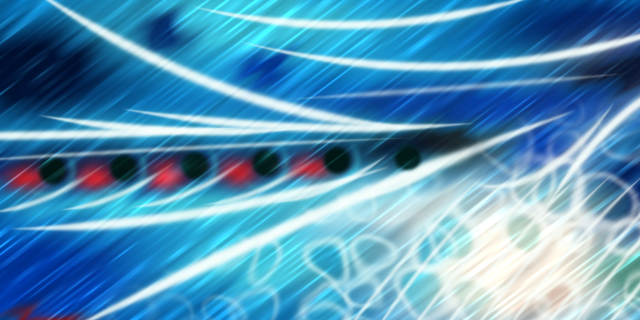
A WebGL 2 fragment shader for this background:

```glsl
#version 300 es
precision highp float;

#define STREAK_DIR vec2(.8, .6)
#define STREAK_FREQ 110.
#define STREAK_GAIN .6
#define SMEAR .09
#define WEB_SCALE 6.5
#define WEB_GAIN .9
#define EYE_PITCH .222
#define EYE_RADIUS .045
#define HALO_GAIN .6
#define CORE_GAIN 2.4

uniform vec2 u_resolution;
out vec4 fragColor;

const vec3 NAVY = vec3(0, .06, .19), DEEP = vec3(0, .2, .6);
const vec3 BLUE = vec3(.02, .46, .74), CYAN = vec3(.22, .74, .83);
const vec3 PALE = vec3(.8, .92, .97), WHITE = vec3(.97, 1, .99);
const vec3 CREAM = vec3(.97, .93, .87), RED = vec3(.78, .12, .17);
const vec3 PUPIL = vec3(0, .09, .08), GREEN = vec3(.3, .6, .54);
const vec3 RUST = vec3(.7, .43, .36);

vec2 p, q;   // plain and brushed position
vec3 col;    // painted colour
vec2 light;  // x = white core, y = cyan halo

float hash(vec2 v) {
  vec3 h = fract(v.xyx * .1031);
  h += dot(h, h.yzx + 33.33);
  return fract((h.x + h.y) * h.z);
}

float noise(vec2 v) {
  vec2 i = floor(v), f = fract(v);
  f = f * f * (3. - 2. * f);
  return mix(mix(hash(i), hash(i + vec2(1, 0)), f.x),
             mix(hash(i + vec2(0, 1)), hash(i + vec2(1, 1)), f.x), f.y);
}

// Soft ellipse: center in xy, radius in zw
float blob(vec2 v, vec4 e) {
  v = (v - e.xy) / e.zw;
  return exp(-dot(v, v));
}

void wash(vec4 e, vec3 tint) {
  col = mix(col, tint, min(1., 1.3 * blob(q, e)));
}

// Tapered parabola between the ends xy and zw, through midY halfway
void strand(vec4 ends, float midY, float width, float gain) {
  float span = ends.z - ends.x, t = (p.x - ends.x) / span;
  float bend = 2. * midY - .5 * (ends.y + ends.w);
  float y = mix(mix(ends.y, bend, t), mix(bend, ends.w, t), t);
  float slope = 2. * mix(bend - ends.y, ends.w - bend, t) / span;
  float fade = smoothstep(0., .3, t) * (1. - smoothstep(.7, 1., t));
  float d = abs(p.y - y) * inversesqrt(1. + slope * slope);
  d /= width * (.3 + .7 * fade);
  light += gain * sqrt(fade) * vec2(exp(-d * d * 1.7), exp(-d / 2.5));
}

// Overlapping rings on a jittered grid: x = line, y = inside, z = id
vec3 rings(vec2 v) {
  vec3 web = vec3(0);
  for (int k = 0; k < 9; k++) {
    vec2 c = floor(v) + vec2(k % 3 - 1, k / 3 - 1);
    float id = hash(c + 19.);
    float d = length(c + .15 + .7 * vec2(hash(c), hash(c + 57.)) - v) - .28 - .25 * id;
    float inside = 1. - smoothstep(-.22, 0., d);
    web.x += exp(-d * d * 160.);
    if (inside > web.y) web.yz = vec2(inside, id);
  }
  return web;
}

void main() {
  p = gl_FragCoord.xy / u_resolution * vec2(2, 1);
  vec2 s = vec2(dot(p, STREAK_DIR), dot(p, vec2(-STREAK_DIR.y, STREAK_DIR.x)));
  float brush = noise(s * vec2(3, STREAK_FREQ * .35));
  q = p + STREAK_DIR * SMEAR * (brush - .5);
  light = vec2(0);

  // Broad colour fields
  col = BLUE;
  wash(vec4(.75, .94, .42, .12), CYAN);
  wash(vec4(.1, .77, .29, .14), NAVY);
  wash(vec4(.52, .9, .08, .06), DEEP * .6);
  wash(vec4(.83, .78, .07, .06), DEEP);
  wash(vec4(1.9, .9, .36, .11), DEEP * .7);
  wash(vec4(1.45, .67, .65, .07), DEEP);
  wash(vec4(1.95, .77, .2, .06), NAVY);
  wash(vec4(.1, .12, .4, .17), DEEP);
  wash(vec4(.62, .36, .48, .05), CYAN);
  wash(vec4(.45, .49, .75, .065), DEEP * .6);
  wash(vec4(.88, .2, .3, .12), CYAN);
  wash(vec4(1.27, .35, .28, .09), PALE);
  wash(vec4(1.36, .54, .26, .065), NAVY * .2);
  wash(vec4(1.62, .17, .42, .25), CREAM);
  wash(vec4(1.7, .55, .13, .07), DEEP);
  wash(vec4(2, .4, .14, .14), DEEP * .6);
  wash(vec4(1.96, .14, .1, .09), GREEN);
  wash(vec4(.14, 0, .12, .025), RED * .6);

  // Row of dark eyes with red corners and pale rims
  float shade = .8 * blob(p, vec4(1.36, .55, .2, .035));
  for (int i = 0; i < 6; i++) {
    vec2 eye = vec2(.165, .466) + float(i) * vec2(EYE_PITCH, .008), e = p - eye;
    vec2 soft = mix(p, q, .4);
    float lit = i < 5 ? 1. : 0.;
    float pupil = 1. - smoothstep(.65, 1.2, length(e) / EYE_RADIUS);
    float corner = lit * blob(soft, vec4(eye - vec2(.085, .028), .06, .042));
    col = mix(col, NAVY, .9 * blob(soft, vec4(eye + vec2(-.02, .015), .09, .06)));
    col = mix(mix(col, RED, corner), PUPIL, pupil);
    shade = max(shade, max(.95 * pupil, .75 * corner));
    float rim = (length(e + vec2(.015, 0)) - .078) / .012;
    light.y += .9 * lit * exp(-rim * rim) * smoothstep(-.05, .08, e.x - e.y);
    strand(vec4(eye - vec2(.2, .13), eye + vec2(.16, .02)), eye.y - .085, .01, .5);
  }

  // Web of rings below the long diagonal, earthy over the cream
  vec2 warp = vec2(noise(p * 9.), noise(p * 9. + 31.)) - .5;
  vec3 web = rings((p + .06 * warp) * WEB_SCALE);
  float low = max(blob(p, vec4(1.15, .2, .5, .24)), blob(p, vec4(1.75, .26, .36, .25)));
  low *= 1. - smoothstep(0., .06, p.y - .43 * p.x + .1);
  float earthy = smoothstep(1.15, 1.5, p.x - .5 * p.y);
  vec3 hole = mix(mix(BLUE, CYAN, web.z), mix(RUST, GREEN, step(.65, web.z)), earthy);
  col = mix(col, hole, web.y * low * step(.35, web.z) * mix(.9, .45, earthy));
  light += WEB_GAIN * low * web.x * vec2(.35, .6);

  // Main sweeping strands
  strand(vec4(.05, 1.07, 1.32, .6), .73, .018, 1.);
  strand(vec4(.6, .98, 1.72, 1.03), .924, .014, 1.);
  strand(vec4(.75, .87, 2.25, .97), .797, .014, 1.);
  strand(vec4(-.25, .575, .75, .6), .58, .014, 1.);
  strand(vec4(.12, .64, .95, .6), .592, .013, 1.);
  strand(vec4(.38, .66, 1.48, .615), .603, .014, 1.);
  strand(vec4(.9, .69, 1.95, .77), .725, .012, .25);
  strand(vec4(-.2, .49, 1.3, .57), .535, .009, .3);
  strand(vec4(.03, .285, 1.22, .48), .335, .017, 1.);
  strand(vec4(.16, -.06, 1.8, .655), .325, .02, 1.3);
  strand(vec4(1.7, .34, 2.15, .75), .62, .013, 1.);
  strand(vec4(1.5, .42, 1.92, .68), .47, .013, .7);

  // Fibres fanning through the cream
  for (float k = 0.; k < 9.; k++) {
    vec2 foot = vec2(1.02 + .1 * k, -.12);
    strand(vec4(foot, foot + vec2(.5, .58)), .14 + .1 * hash(vec2(k, 7)), .008, .5);
  }

  // Fine diagonal streaks, then light over colour
  float grain = noise(s * vec2(7, STREAK_FREQ));
  col *= .8 + .4 * mix(brush, grain, .4);
  col += STREAK_GAIN * pow(grain, 5.) * CYAN * noise(p * 4.);
  light *= (1. - shade) * (.8 + .4 * grain);
  col = mix(col, mix(CYAN, CREAM, earthy), 1. - exp(-HALO_GAIN * light.y));
  col = mix(col, WHITE, 1. - exp(-CORE_GAIN * light.x));
  fragColor = vec4(clamp(col, 0., 1.), 1);
}
```
